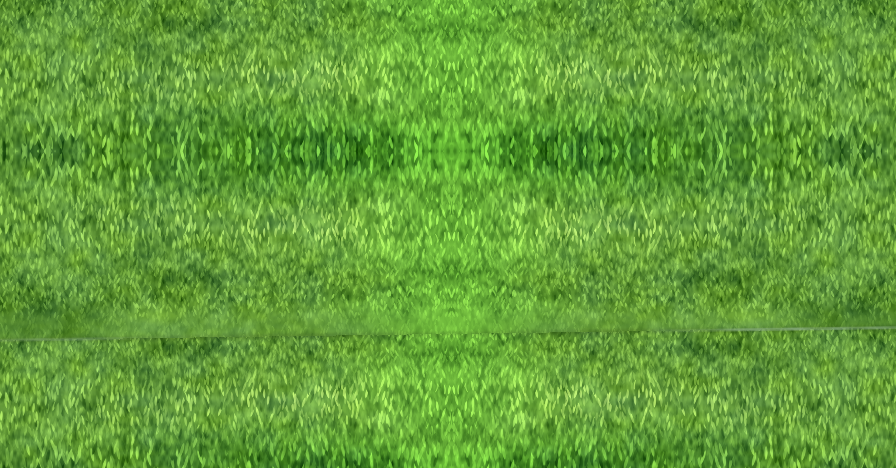
Reproduce this texture procedurally as a Shadertoy shader.

```glsl
// A grass field mirrored left to right about the middle and folded top to bottom,
// so coarse near blades meet on two rows and fine far turf ends at a thin seam.
// Blades are slanted strokes scattered on three grids, blended by distance.

float hash(vec2 p) {
    return fract(sin(dot(p, vec2(127.1, 311.7))) * 43758.5453);
}

float noise(vec2 p) {
    vec2 i = floor(p), f = fract(p);
    f = f * f * (3.0 - 2.0 * f);
    return mix(mix(hash(i), hash(i + vec2(1, 0)), f.x),
               mix(hash(i + vec2(0, 1)), hash(i + vec2(1, 1)), f.x), f.y);
}

float fbm(vec2 p) {
    float sum = 0.0, amp = 0.53;
    for (int i = 0; i < 4; i++) {
        sum += amp * noise(p);
        p = p * 2.03 + 17.3;
        amp *= 0.5;
    }
    return sum;
}

// Shade of overlapping tapered blades, one per cell
float blades(vec2 p, vec2 cells, float seed) {
    vec2 g = p * cells;
    float soft = 0.6 * cells.x / iResolution.y;
    float shade = 0.3;
    for (int j = -1; j <= 1; j++)
    for (int i = -1; i <= 1; i++) {
        vec2 c = floor(g) + vec2(i, j);
        vec2 id = c + seed;
        vec2 q = g - c - vec2(hash(id), hash(id + 41.7));
        q.x -= (hash(id + 83.1) - 0.5) * 1.2 * q.y;
        float halfWidth = 0.32 * (1.0 - q.y * q.y / 0.8);
        float cover = 1.0 - smoothstep(-soft, soft, abs(q.x) - halfWidth);
        cover *= 1.0 - smoothstep(0.6, 0.9, abs(q.y));
        shade = mix(shade, hash(id + 19.9), cover);
    }
    return shade;
}

// Soft elliptical patch
float patchAt(vec2 p, vec2 center, vec2 size) {
    vec2 d = (p - center) / size;
    return exp(-dot(d, d));
}

void mainImage(out vec4 fragColor, in vec2 fragCoord) {
    vec2 uv = fragCoord / iResolution.xy;
    float down = 1.0 - uv.y;

    // Fold the field: x is the distance from the middle, y from the near row
    float seam = 0.727 - 0.027 * uv.x;
    float nearRow = down < seam ? 0.323 : 1.015;
    vec2 p = vec2(abs(uv.x - 0.504) * iResolution.x / iResolution.y,
                  abs(down - nearRow));
    float nearness = 1.0 - smoothstep(0.0, 0.17, p.y);
    float farness = smoothstep(0.16, 0.32, p.y);

    // Blades shrink and flatten with distance
    float blade = mix(blades(p, vec2(118, 72), 7.0),
                      blades(p, vec2(92, 52), 3.0), nearness);
    blade = mix(blade, blades(p, vec2(135, 115), 11.0), farness);
    float smoothTurf = smoothstep(0.31, 0.37, p.y);
    float contrast = mix(mix(0.95, 1.1, nearness), 0.8, farness);
    contrast *= 1.0 - 0.65 * smoothTurf;

    // Grain between the blades, then light and dark mottling
    float grain = noise(p * vec2(135, 85) + 53.0) - 0.5;
    float clumps = fbm(p * vec2(30, 34) + 31.0) - 0.5;
    float mottle = fbm(p * vec2(6, 15) + 5.0) - 0.5;
    float glow = exp(-p.x * p.x / (0.02 + 0.03 * noise(p * vec2(6, 18))));
    float tone = 0.53 + contrast * (blade - 0.47);
    tone += 0.42 * grain * (1.0 - 0.6 * smoothTurf);
    tone += 0.4 * clumps + 0.45 * mottle;
    tone += 0.15 * glow * (1.0 - 0.5 * nearness);
    tone += 0.09 * patchAt(p, vec2(0.3, 0.18), vec2(0.55, 0.07));
    tone -= 0.17 * exp(-p.y * p.y / 0.004) * smoothstep(0.0, 0.4, p.x);
    tone -= 0.28 * patchAt(p, vec2(0.58, 0.274), vec2(0.07, 0.016));
    tone -= 0.1 * smoothstep(0.5, 1.0, p.x) * farness;

    vec3 color = mix(vec3(0.18, 0.37, 0.09), vec3(0.61, 0.84, 0.35),
                     clamp(tone, -0.3, 1.2));

    // Lush green near and in the middle, dry straw on scattered tufts
    color *= mix(vec3(1), vec3(0.78, 1.04, 0.68),
                 max(0.75 * nearness * exp(-p.x * p.x / 0.4), 0.5 * glow));
    float dry = patchAt(p, vec2(0.24, 0.17), vec2(0.24, 0.05))
              + 0.5 * patchAt(p, vec2(0.6, 0.12), vec2(0.3, 0.05));
    color += vec3(0.09, 0.04, 0.06) * dry * smoothstep(0.3, 0.9, blade);
    color.b += 0.14 * (fbm(p * vec2(20, 26) + 71.0) - 0.42) * (1.0 - glow);

    // Seam: a dark edge, with a pale strip of water toward both sides
    float offset = abs(down - seam);
    color *= 1.0 - 0.12 * exp(-offset * offset / 0.00004);
    float water = 1.0 - smoothstep(0.001, 0.005, offset);
    water *= max(smoothstep(0.70, 0.88, uv.x), 0.5 * smoothstep(0.2, 0.08, uv.x));
    water *= 0.5 + 0.5 * noise(vec2(uv.x * 45.0, 2.0));
    color = mix(color, vec3(0.55, 0.68, 0.52), 0.8 * water);

    fragColor = vec4(clamp(color, 0.0, 1.0), 1.0);
}
```
